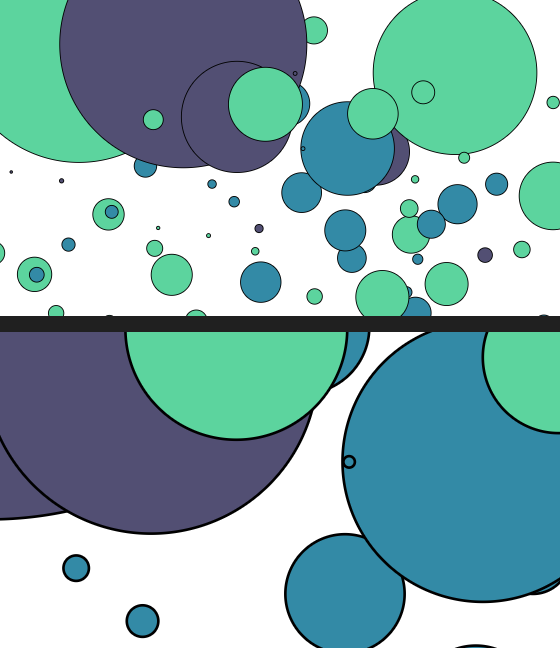
Top: the whole. Bottom: its middle third, enlarged.
Reproduce this background procedurally as a WebGL 1 fragment shader.

```glsl
precision highp float;
// Flat, thinly outlined discs in green, plum and blue on white.
// A low-discrepancy scatter of small discs lies beneath a few large ones,
// and a sparser, smaller scatter lies on top. Lengths are in canvas heights.

uniform vec2 u_resolution;

const vec3 PAPER = vec3(1.0);
const vec3 INK   = vec3(0.0);
const vec3 GREEN = vec3(0.36, 0.83, 0.62);
const vec3 PLUM  = vec3(0.32, 0.31, 0.45);
const vec3 BLUE  = vec3(0.20, 0.54, 0.65);

const float LINE_WIDTH = 0.0028;
const int MAX_DISCS = 64;

vec3 hash3(float n) {
  vec3 h = fract(vec3(n) * vec3(0.1031, 0.1030, 0.0973));
  h += dot(h, h.yzx + 33.33);
  return fract((h.xxy + h.yzz) * h.zyx);
}

// Antialiased inside of a signed distance; the edge is one pixel wide.
float coverage(float dist) {
  return clamp(0.5 - dist * u_resolution.y, 0.0, 1.0);
}

// Paints a filled disc with an ink outline centred on its rim.
vec3 paintDisc(vec3 under, vec2 p, vec2 centre, float radius, vec3 fill) {
  float dist = length(p - centre) - radius;
  vec3 color = mix(under, INK, coverage(dist - 0.5 * LINE_WIDTH));
  return mix(color, fill, coverage(dist + 0.5 * LINE_WIDTH));
}

// Paints `count` random discs, evenly spread with some jitter.
vec3 paintScatter(vec3 color, vec2 p, float seed, int count, float scale) {
  vec2 extent = vec2(u_resolution.x / u_resolution.y, 1.0);
  for (int i = 0; i < MAX_DISCS; i++) {
    if (i >= count) break;
    float n = seed + float(i);
    vec3 rnd = hash3(n);
    float pick = hash3(n + 71.3).x;

    vec2 spread = fract(0.5 + n * vec2(0.7549, 0.5698));
    vec2 centre = (spread + 0.15 * (rnd.xy - 0.5)) * extent;
    float radius = 0.003 + 0.07 * scale * pow(rnd.z, 1.2);

    // Plum discs are rarer and smaller than the others.
    vec3 fill = pick < 0.5 ? BLUE : GREEN;
    if (pick > 0.84) {
      fill = PLUM;
      radius = max(0.45 * radius, 0.003);
    }
    color = paintDisc(color, p, centre, radius, fill);
  }
  return color;
}

// The large overlapping discs that carry the composition, back to front.
vec3 paintLargeDiscs(vec3 color, vec2 p) {
  color = paintDisc(color, p, vec2(0.25, 0.87), 0.384, GREEN);
  color = paintDisc(color, p, vec2(0.58, 0.86), 0.391, PLUM);
  color = paintDisc(color, p, vec2(0.75, 0.63), 0.176, PLUM);
  color = paintDisc(color, p, vec2(0.84, 0.67), 0.117, GREEN);
  color = paintDisc(color, p, vec2(1.19, 0.52), 0.106, PLUM);
  color = paintDisc(color, p, vec2(1.44, 0.77), 0.259, GREEN);
  color = paintDisc(color, p, vec2(1.10, 0.53), 0.148, BLUE);
  color = paintDisc(color, p, vec2(1.18, 0.64), 0.080, GREEN);
  color = paintDisc(color, p, vec2(1.75, 0.38), 0.107, GREEN);
  return paintDisc(color, p, vec2(1.21, 0.06), 0.084, GREEN);
}

void main() {
  vec2 p = gl_FragCoord.xy / u_resolution.y;
  vec3 color = paintScatter(PAPER, p, 1.0, 64, 1.0);
  color = paintLargeDiscs(color, p);
  color = paintScatter(color, p, 200.0, 12, 0.6);
  gl_FragColor = vec4(color, 1.0);
}
```
